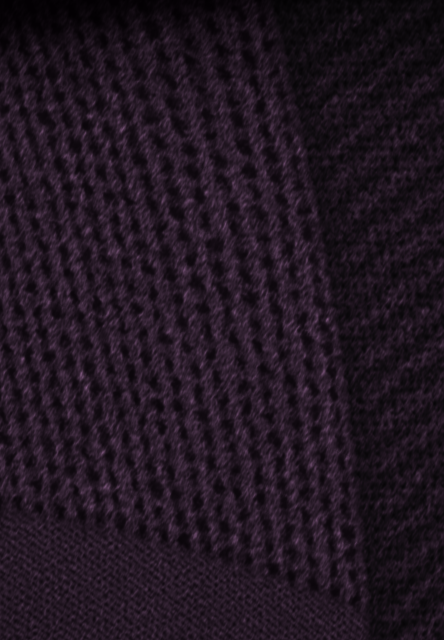
Reproduce this texture procedurally as a Shadertoy shader.

```glsl
const vec2 MESH_CELL = vec2(0.031, 0.034);
const vec2 HEM_CELL = vec2(0.0110, 0.0115);
const vec2 RIB_CELL = vec2(0.0165, 0.0165);

vec2 hashGradient(vec2 cell) {
    vec3 h = fract(cell.xyx * vec3(0.1031, 0.1030, 0.0973));
    h += dot(h, h.yzx + 33.33);
    return fract((h.xx + h.yz) * h.zy) * 2.0 - 1.0;
}

float gradientNoise(vec2 p) {
    vec2 i = floor(p), f = fract(p);
    vec2 w = f * f * f * (f * (f * 6.0 - 15.0) + 10.0);
    float a = dot(hashGradient(i), f);
    float b = dot(hashGradient(i + vec2(1, 0)), f - vec2(1, 0));
    float c = dot(hashGradient(i + vec2(0, 1)), f - vec2(0, 1));
    float d = dot(hashGradient(i + vec2(1, 1)), f - vec2(1, 1));
    return mix(mix(a, b, w.x), mix(c, d, w.x), w.y);
}

float fbm(vec2 p) {
    float sum = 0.0, gain = 0.6;
    for (int i = 0; i < 4; i++) {
        sum += gain * gradientNoise(p);
        p = mat2(1.6, 1.2, -1.2, 1.6) * p + 7.3;
        gain *= 0.5;
    }
    return sum;
}

vec2 rotate(vec2 p, float angle) {
    float c = cos(angle), s = sin(angle);
    return vec2(c * p.x + s * p.y, c * p.y - s * p.x);
}

// Noise drawn out into strands along a leaning direction
float fibres(vec2 p, float angle, vec2 density) {
    return gradientNoise(rotate(p, angle) * density);
}

float seamX(float y) { return 0.575 - 0.06 * y - 0.095 * y * y; }
float hemY(float x) { return 0.20 - 0.15 * x - 0.23 * x * x; }

// Open knit: columns lean with the seam, rows follow the hem
float meshLevel(vec2 p, vec2 fabric) {
    fabric.x += 0.08 * p.y * smoothstep(0.0, -0.3, fabric.x);
    vec2 wobble = vec2(gradientNoise(p * 42.0), gradientNoise(p * 42.0 + 19.0));
    vec2 fray = vec2(gradientNoise(p * 125.0), gradientNoise(p * 125.0 + 31.0));
    vec2 g = fabric / MESH_CELL + 0.30 * wobble + 0.20 * fray;
    vec2 id = floor(g);
    vec2 q = fract(g) - 0.5 + 0.06 * hashGradient(id);
    float holeDist = length(vec2(q.x - 0.18 * q.y, q.y) / vec2(0.31, 0.46));
    float hole = 1.0 - smoothstep(0.15, 1.15, holeDist);
    float channel = 1.0 - smoothstep(0.05, 0.42, abs(q.x));
    float strand = fibres(p, -0.42, vec2(120.0, 50.0));
    float fuzz = fibres(p, -0.55, vec2(215.0, 85.0));
    float hair = fibres(p, -0.3, vec2(330.0, 150.0));
    float braid = sin(6.2832 * (2.0 * g.y - 1.6 * g.x));
    float relief = 0.09 * braid + 0.75 * strand + 0.85 * fuzz + 0.45 * hair;
    float yarn = 0.176 * exp(relief) * (1.0 - 0.30 * channel);
    float depth = 0.86 + 0.25 * gradientNoise(id * 0.37 + 3.1);
    return mix(yarn, 0.040, clamp(depth * hole, 0.0, 1.0));
}

// Close knit: small slanted stitches in offset rows
float hemLevel(vec2 p, vec2 fabric) {
    vec2 g = rotate(fabric, -0.5) / HEM_CELL;
    g += 0.4 * vec2(gradientNoise(p * 70.0), gradientNoise(p * 70.0 + 5.0));
    g.x += 0.5 * mod(floor(g.y), 2.0);
    vec2 q = fract(g) - 0.5;
    float gap = 1.0 - smoothstep(0.0, 0.55, length(vec2(q.x * 0.75, q.y * 1.1)));
    float strand = fibres(p, -0.6, vec2(200.0, 90.0));
    float hair = fibres(p, -0.4, vec2(320.0, 150.0));
    return (0.167 - 0.075 * gap) * exp(0.75 * strand + 0.4 * hair);
}

// Ribbed panel: rising diagonal bands broken up by knit columns
float ribLevel(vec2 p, float side) {
    float phase = (p.y - 0.74 * p.x) / 0.061 + 0.55 * fbm(p * 17.0);
    phase += 0.20 * gradientNoise(p * 75.0);
    float band = 0.5 + 0.5 * sin(6.2832 * phase);
    band *= smoothstep(0.0, 0.07, side + 0.02 * gradientNoise(p * 30.0));
    vec2 g = vec2(side, p.y) / RIB_CELL;
    g += 0.45 * vec2(gradientNoise(p * 60.0), gradientNoise(p * 60.0 + 11.0));
    vec2 q = fract(g) - 0.5;
    float loops = smoothstep(0.0, 0.5, length(vec2(q.x, q.y - abs(q.x) * 0.7)));
    float strand = fibres(p, -0.40, vec2(120.0, 58.0));
    float fuzz = fibres(p, -0.55, vec2(215.0, 95.0));
    float hair = fibres(p, -0.3, vec2(320.0, 150.0));
    float level = mix(0.074, 0.128, band) * (0.62 + 0.52 * loops);
    return level * exp(0.75 * strand + 0.75 * fuzz + 0.4 * hair);
}

// Broad falloff across the cloth and the shadow along the top
float lighting(vec2 p) {
    float light = 1.08 - 0.50 * dot(p - vec2(0.30, 0.48), p - vec2(0.30, 0.48));
    light *= 0.64 + 0.36 * smoothstep(1.0, 0.78, p.y);
    light *= 1.0 + 0.16 * fbm(p * 7.0);
    float foldY = 0.950 + 0.13 * p.x + 0.012 * gradientNoise(p * 25.0);
    return light * mix(0.22, 1.0, smoothstep(0.03, -0.055, p.y - foldY));
}

void mainImage(out vec4 fragColor, in vec2 fragCoord) {
    vec2 p = fragCoord / iResolution.y;
    float ragged = 0.012 * gradientNoise(p * 48.0) + 0.008 * gradientNoise(p * 110.0);
    float side = p.x - seamX(p.y);
    float rise = p.y - hemY(p.x);
    vec2 fabric = vec2(side, rise);

    // Three knitted regions
    float panel = smoothstep(-0.011, 0.011, side + ragged);
    float mesh = smoothstep(-0.014, 0.014, rise + 1.4 * ragged);
    float level = mix(hemLevel(p, fabric), meshLevel(p, fabric), mesh);
    level *= 1.0 - 0.20 * exp(-pow((rise - 0.010) / 0.016, 2.0));
    level *= 1.0 + 0.08 * exp(-pow((side + 0.018) / 0.014, 2.0));
    level = mix(level, ribLevel(p, side), panel);

    // Purple yarn, greyer in the ribbed shadows
    level = max(level * lighting(p), 0.012);
    vec3 purple = level * vec3(1.03, 0.73, 1.03) - vec3(0.0, 0.007, 0.0);
    vec3 charcoal = level * vec3(0.86, 0.74, 0.92);
    float grey = panel * (1.0 - smoothstep(0.05, 0.12, level));
    fragColor = vec4(max(mix(purple, charcoal, 0.7 * grey), 0.0), 1.0);
}
```
